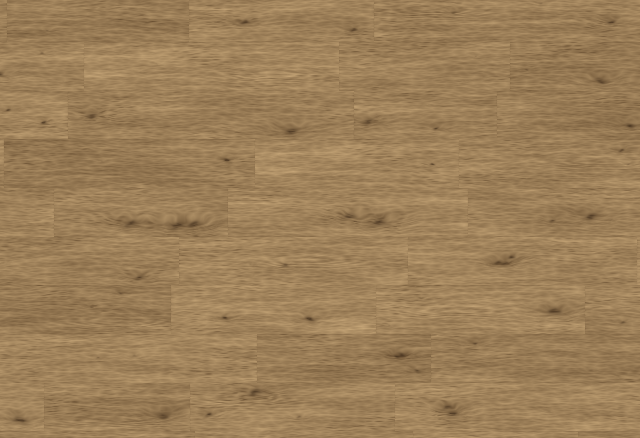
Reproduce this texture procedurally as a Shadertoy shader.

```glsl
const float ROWS = 9.0;
const float ROW_SHIFT = 0.135;
const float PLANK_LENGTH = 0.49;     // mean length, in canvas heights
const float JOINT_JITTER = 0.45;
const float SEAM_WIDTH = 0.0009;
const float SEAM_DEPTH = 0.3;
const float PLANK_VARIATION = 0.46;
const float RING_FREQUENCY = 560.0;
const int KNOTS = 3;                 // candidates per plank
const vec3 OAK = vec3(0.622, 0.506, 0.352);
const vec3 TONE_RANGE = vec3(0.14, 0.13, 0.105);
const vec3 KNOT_COLOR = vec3(0.29, 0.21, 0.13);

float hash(vec2 p) {
    return fract(sin(dot(p, vec2(127.1, 311.7))) * 43758.545);
}

vec2 hash2(vec2 p) {
    return vec2(hash(p), hash(p + 17.3));
}

// Distance to the nearest scattered cell point
float cellular(vec2 p) {
    vec2 cell = floor(p), f = p - cell;
    float nearest = 4.0;
    for (int j = -1; j <= 1; j++)
        for (int i = -1; i <= 1; i++) {
            vec2 o = vec2(i, j);
            vec2 d = o + hash2(cell + o) - f;
            nearest = min(nearest, dot(d, d));
        }
    return sqrt(nearest);
}

// Slow drift from layered sines
float waves(vec2 p) {
    float sum = 0.0, gain = 0.5;
    for (int i = 0; i < 4; i++) {
        sum += gain * sin(p.x + 1.7 * sin(p.y));
        p = mat2(1.6, 0.7, -0.7, 1.6) * p + 2.3;
        gain *= 0.55;
    }
    return sum;
}

float jointAt(float index, float row) {
    return index + JOINT_JITTER * hash(vec2(index, row + 5.0));
}

void mainImage(out vec4 fragColor, in vec2 fragCoord) {
    vec2 p = fragCoord / iResolution.y;
    float pixel = 1.0 / iResolution.y;

    // Plank layout: staggered rows with uneven lengths
    float rowPos = p.y * ROWS - ROW_SHIFT;
    float row = floor(rowPos), v = rowPos - row;
    float x = p.x / PLANK_LENGTH + hash(vec2(row, 3.7));
    float index = floor(x);
    if (x < jointAt(index, row)) index -= 1.0;
    float start = jointAt(index, row), end = jointAt(index + 1.0, row);
    vec2 id = vec2(index, row);
    float seed = hash(id + 31.0);
    vec2 local = vec2((x - start) * PLANK_LENGTH, v / ROWS);
    vec2 size = vec2((end - start) * PLANK_LENGTH, 1.0 / ROWS);

    // Grain bends gently, then swells around knots
    float drift = waves(vec2(local.x * 8.0, local.y * 18.0) + seed * 60.0);
    float grain = local.y + 0.005 * drift;
    float knot = 0.0, shade = 0.0;
    for (int i = 0; i < KNOTS; i++) {
        vec2 key = id * 3.1 + float(i) * 7.9;
        vec2 center = size * mix(vec2(0.06, 0.15), vec2(0.94, 0.85), hash2(key));
        float radius = mix(0.0015, 0.0095, pow(hash(key + 4.4), 2.2));
        float weight = smoothstep(0.001, 0.005, radius);
        vec2 d = local - center;
        d.y += 0.3 * radius * sin(d.x / radius + 6.0 * seed);
        vec2 core = d / (radius * vec2(1.5, 0.75));
        vec2 halo = d / (radius * vec2(6.5, 2.0));
        knot += weight * exp(-dot(core, core));
        shade += weight * exp(-dot(halo, halo));
        grain += 1.6 * radius * exp(-0.8 * dot(halo, halo));
    }

    // Long arched figure on some planks
    vec2 arch = (local - size * mix(vec2(0.2), vec2(0.8), hash2(id + 8.8))) / vec2(0.12, 0.017);
    float figure = exp(-dot(arch, arch)) * step(0.45, hash(id + 2.2));
    float contour = grain + 0.045 * figure;

    // Straight fibres at three scales
    vec2 fibre = vec2(local.x, grain);
    float broad = cellular(fibre * vec2(3.5, 42.0) + seed * 40.0) - 0.43;
    float medium = cellular(fibre * vec2(9.0, 120.0) + seed * 70.0) - 0.43;
    float fine = cellular(fibre * vec2(42.0, 230.0) + seed * 90.0) - 0.43;
    float bands = waves(fibre.yx * vec2(75.0, 4.0) + seed * 25.0);

    // Growth rings and long dark pores in patches
    float rings = sin(contour * RING_FREQUENCY + 1.2 * drift + 1.5 * medium + seed * 20.0);
    float pores = smoothstep(0.34, 0.06, cellular(fibre * vec2(26.0, 180.0) + seed * 55.0));
    float poreArea = smoothstep(-0.1, 0.7, waves(local * vec2(11.0, 30.0) + seed * 33.0));

    float tone = PLANK_VARIATION * (seed - 0.5) + 0.13 * drift + 0.13 * bands;
    tone += 0.55 * broad + 0.65 * medium + 0.75 * fine;
    tone += rings * (0.05 + 0.2 * min(figure * 1.5, 1.0) + 0.14 * min(shade, 1.0));
    tone -= pores * (0.12 + 0.45 * poreArea);
    tone -= 0.6 * shade * (0.7 + 1.2 * medium + bands * 0.4);

    // Faint seams between planks, weaker at the butt ends
    vec2 gap = min(local, size - local);
    vec2 seam = 1.0 - smoothstep(vec2(SEAM_WIDTH - pixel), vec2(SEAM_WIDTH + pixel), gap);
    tone -= SEAM_DEPTH * max(seam.y, 0.5 * seam.x);

    vec3 color = OAK + TONE_RANGE * tone;
    color = mix(color, KNOT_COLOR, clamp(knot * (0.75 + 1.2 * fine + 0.5 * medium), 0.0, 0.85));
    fragColor = vec4(clamp(color, 0.0, 1.0), 1.0);
}
```
